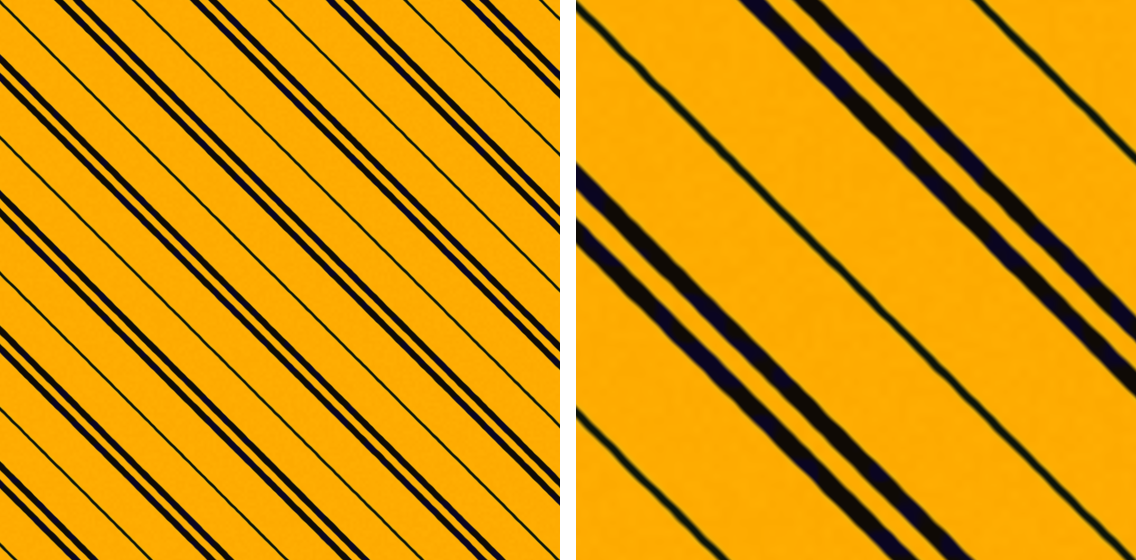
Left, the full canvas; right, a detail of the centre.
This pattern is drawn by a WebGL 1 fragment shader. Its source:

```glsl
precision highp float;

// Diagonal pinstripes on amber: each repeat holds one thin line and a pair of
// thick lines. Lines are distances along the repeated diagonal coordinate,
// worn by fine value noise and a faint yellow fringe.

uniform vec2 u_resolution;

const float PERIOD = 0.2422;        // repeat length along the canvas edge
const float THIN_CENTER = -0.0033;
const float PAIR_CENTER = 0.1211;
const float PAIR_OFFSET = 0.0163;   // from pair centre to each thick line
const float THIN_HALF = 0.0034;
const float THICK_HALF = 0.0080;
const float EDGE = 0.0024;
const float FRINGE = 0.0060;

const vec3 AMBER = vec3(0.996, 0.673, 0.004);
const vec3 YELLOWED = vec3(0.93, 0.71, 0.05);
const vec3 WARM_BLACK = vec3(0.06, 0.04, 0.02);
const vec3 NAVY_BLACK = vec3(0.04, 0.02, 0.13);
const vec3 GREEN_BLACK = vec3(0.05, 0.075, 0.03);

float hash(vec2 p) {
  vec3 q = fract(vec3(p.xyx) * 0.1031);
  q += dot(q, q.yzx + 33.33);
  return fract((q.x + q.y) * q.z);
}

float valueNoise(vec2 p) {
  vec2 cell = floor(p);
  vec2 f = fract(p);
  f = f * f * (3.0 - 2.0 * f);
  float low = mix(hash(cell), hash(cell + vec2(1.0, 0.0)), f.x);
  float high = mix(hash(cell + vec2(0.0, 1.0)), hash(cell + 1.0), f.x);
  return mix(low, high, f.y);
}

// Signed distance to the nearest copy of a line centre
float repeatOffset(float coord, float center) {
  return (fract((coord - center) / PERIOD + 0.5) - 0.5) * PERIOD;
}

float coverage(float dist, float softness) {
  return 1.0 - smoothstep(-softness, softness, dist);
}

void main() {
  float size = min(u_resolution.x, u_resolution.y);
  vec2 uv = gl_FragCoord.xy / size;
  float softness = max(EDGE, 0.9 / size);

  // Diagonal coordinate, with a slight waver in the drawn edges
  float waver = (valueNoise(uv * 110.0) - 0.5) * 0.0012;
  float diagonal = uv.x + uv.y - 1.0 + waver;

  // Distances to the thin line and to the mirrored thick pair
  float thin = abs(repeatOffset(diagonal, THIN_CENTER)) - THIN_HALF;
  float fromPair = abs(repeatOffset(diagonal, PAIR_CENTER));
  float thick = abs(fromPair - PAIR_OFFSET) - THICK_HALF;
  float nearest = min(thin, thick);

  // Amber ground with speckle and yellowing beside the lines
  float grain = valueNoise(uv * 180.0 + 17.0);
  float fringe = 1.0 - smoothstep(0.0, FRINGE, nearest);
  vec3 color = mix(AMBER, YELLOWED, fringe * (0.6 + 0.4 * grain));
  color += (grain - 0.5) * vec3(0.008, 0.018, 0.010);

  // Ink shifts between warm and navy black along the thick lines
  float tint = smoothstep(0.45, 0.75, valueNoise(uv * 70.0 + 5.0));
  vec3 thickInk = mix(WARM_BLACK, NAVY_BLACK, tint);
  color = mix(color, GREEN_BLACK, coverage(thin, softness));
  color = mix(color, thickInk, coverage(thick, softness));

  gl_FragColor = vec4(clamp(color, 0.0, 1.0), 1.0);
}
```
